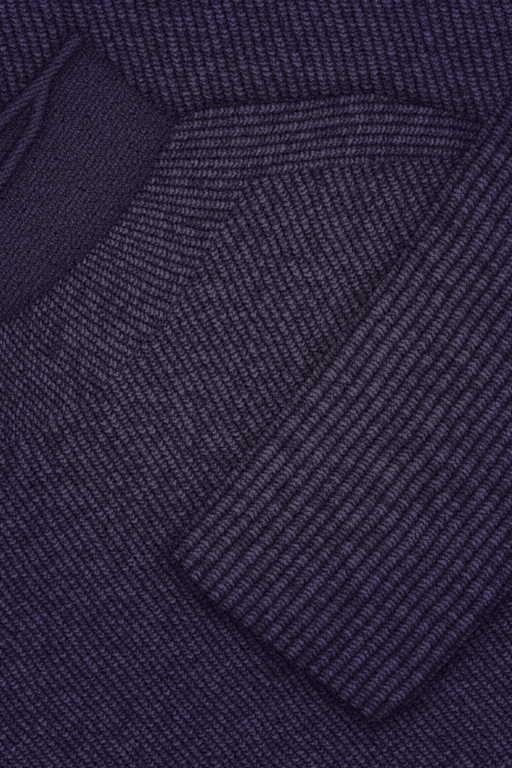
Give the GLSL for this texture, as a Shadertoy shader.

```glsl
// Folded ribbed knit garment: open neck, mitred collar, and a sleeve laid across the front.

const float TAU = 6.28318;
const float BACK_PITCH = 0.0140;
const float LINING_PITCH = 0.0085;
const float COLLAR_PITCH = 0.0135;
const float BODY_PITCH = 0.0118;
const float SLEEVE_PITCH = 0.0178;
const float STITCH = 0.0064;       // loop length along a rib
const float RIB_FLOOR = 0.26;      // brightness left in the grooves
const float UNEVEN = 0.55;         // brightness spread between single loops
const float GRAIN_CELLS = 290.0;
const float GRAIN_AMOUNT = 0.85;
const float CORD_RADIUS = 0.0095;
const vec3 GROOVE = vec3(0.040, 0.020, 0.070);
const vec3 GREY_YARN = vec3(0.305, 0.275, 0.36);
const vec3 VIOLET_YARN = vec3(0.27, 0.225, 0.365);

// Panel outlines: unit is the canvas height, y runs down from the top
const int N = 10;
const vec2 SLEEVE[N] = vec2[N](
    vec2(0.69, 0.085), vec2(0.612, 0.195), vec2(0.521, 0.341), vec2(0.391, 0.51), vec2(0.223, 0.715),
    vec2(0.267, 0.771), vec2(0.352, 0.836), vec2(0.488, 0.937), vec2(0.534, 0.911), vec2(0.72, 0.70));
const vec2 FRONT[N] = vec2[N](
    vec2(-0.03, 0.445), vec2(0.059, 0.388), vec2(0.143, 0.306), vec2(0.195, 0.234), vec2(0.232, 0.159),
    vec2(0.28, 0.139), vec2(0.482, 0.124), vec2(0.625, 0.159), vec2(0.75, 1.1), vec2(-0.03, 1.1));
const vec2 BODY[N] = vec2[N](
    vec2(0.75, 0.19), vec2(0.592, 0.202), vec2(0.39, 0.221), vec2(0.325, 0.234), vec2(0.27, 0.33),
    vec2(0.215, 0.417), vec2(0.117, 0.52), vec2(-0.03, 0.60), vec2(-0.03, 1.1), vec2(0.75, 1.1));
const vec2 LINING[N] = vec2[N](
    vec2(-0.03, 0.185), vec2(0.03, 0.13), vec2(0.065, 0.095), vec2(0.10, 0.05), vec2(0.125, 0.065),
    vec2(0.18, 0.12), vec2(0.235, 0.16), vec2(0.23, 0.30), vec2(0.10, 0.45), vec2(-0.03, 0.47));

vec2 hash2(vec2 c) {
    return fract(sin(vec2(dot(c, vec2(127.1, 311.7)), dot(c, vec2(269.5, 183.3)))) * 4375.85);
}

// Cellular noise: distance to the nearest scattered point
float cellular(vec2 p) {
    vec2 cell = floor(p), f = fract(p);
    float nearest = 2.0;
    for (int j = -1; j <= 1; j++)
        for (int i = -1; i <= 1; i++) {
            vec2 o = vec2(i, j);
            nearest = min(nearest, length(o + hash2(cell + o) - f));
        }
    return nearest;
}

float sdSegment(vec2 p, vec2 a, vec2 b) {
    vec2 pa = p - a, ba = b - a;
    return length(pa - ba * clamp(dot(pa, ba) / dot(ba, ba), 0.0, 1.0));
}

float sdPanel(vec2 p, vec2 v[N]) {
    float d = 10.0, side = 1.0;
    for (int i = 0, j = N - 1; i < N; j = i, i++) {
        d = min(d, sdSegment(p, v[i], v[j]));
        vec2 e = v[j] - v[i], w = p - v[i];
        bvec3 c = bvec3(p.y >= v[i].y, p.y < v[j].y, e.x * w.y > e.y * w.x);
        if (all(c) || all(not(c))) side = -side;
    }
    return side * d;
}

// Height of flat-topped ribs made of slanted, uneven yarn loops
float knit(float across, float along) {
    float rib = floor(across + 0.5), x = across - rib;
    float ridge = sqrt(0.5 + 0.5 * cos(TAU * x));
    float row = along / STITCH + 0.8 * abs(x) + 0.6 * hash2(vec2(rib, 3.0)).x;
    float loops = 0.5 - 0.5 * cos(TAU * row);
    float yarn = 1.0 + UNEVEN * (hash2(vec2(rib, floor(row))).y - 0.5);
    return mix(RIB_FLOOR, 1.0, ridge) * (0.45 + 0.5 * loops) * yarn;
}

float shade(float d, float reach) { return exp(-max(d, 0.0) / reach); }

void mainImage(out vec4 fragColor, in vec2 fragCoord) {
    vec2 p = vec2(fragCoord.x, iResolution.y - fragCoord.y) / iResolution.y;
    float aa = 0.8 / iResolution.y;
    float sleeve = sdPanel(p, SLEEVE) - 0.003;
    float front = sdPanel(p, FRONT) - 0.003;
    float body = sdPanel(p, BODY);
    float lining = sdPanel(p, LINING);

    // Gentle waviness of the yarn
    vec2 q = p + 0.0012 * vec2(sin(p.y * 41.0 + 3.0 * sin(p.x * 17.0)), sin(p.x * 37.0 + p.y * 23.0));
    q += 0.0005 * sin(p.yx * 310.0 + 2.0 * sin(p * 170.0));

    // Back panel and the inside of the neck
    float tone = knit((q.x - 0.27 * q.y) / BACK_PITCH, q.y) * (1.0 - 0.55 * shade(front, 0.012));
    float inside = mix(0.46, knit((q.x + 0.7 * q.y) / LINING_PITCH, q.y - q.x), 0.5);
    inside *= (1.0 - 0.4 * shade(front, 0.018)) * (1.0 - 0.3 * shade(-lining, 0.008));
    tone = mix(tone * (1.0 - 0.35 * shade(lining, 0.008)), inside, smoothstep(aa, -aa, lining));

    // Two cords meeting at the back of the neck
    vec2 knot = vec2(0.06, 0.10), bend = vec2(0.045, 0.165);
    float cord = min(sdSegment(p, vec2(0.10, 0.05), knot), sdSegment(p, knot, vec2(-0.01, 0.17)));
    cord = min(cord, min(sdSegment(p, knot, bend), sdSegment(p, bend, vec2(-0.01, 0.25))));
    float twist = 0.62 + 0.16 * sin(TAU * (p.y + 0.4 * p.x) / STITCH);
    float cordTone = twist * (1.0 - 0.7 * pow(min(cord / CORD_RADIUS, 1.0), 2.0));
    tone *= 1.0 - 0.55 * shade(cord - CORD_RADIUS, 0.007);
    tone = mix(tone, cordTone, smoothstep(aa, -aa, cord - CORD_RADIUS));

    // Front: collar ribs fan from the neck and meet the body ribs at a mitre
    float left = max(0.33 - q.x, 0.0), right = max(q.x - 0.46, 0.0);
    float collarBend = -0.1 * q.x - 2.0 * left * left * smoothstep(0.13, 0.36, q.y) + right * right;
    float collarKnit = knit((q.y - collarBend) / COLLAR_PITCH, q.x + 0.3 * q.y);
    float bodyAcross = 0.86 * q.x - 0.49 * q.y - 0.25 * (q.y - 0.5) * (q.y - 0.5);
    float bodyKnit = knit(bodyAcross / BODY_PITCH, 0.5 * q.x + 0.86 * q.y);
    float frontTone = mix(collarKnit, bodyKnit, smoothstep(0.004, -0.004, body));
    frontTone *= 1.0 - 0.2 * exp(-abs(body) / 0.004) * smoothstep(0.5, 0.3, p.y);
    frontTone *= 1.0 - 0.3 * shade(-front, 0.004);
    float shadowDistance = sdPanel(p - vec2(-0.004, 0.012), SLEEVE);
    frontTone *= (1.0 - 0.55 * shade(shadowDistance, 0.014)) * (1.0 - 0.3 * shade(sleeve, 0.006));
    tone = mix(tone, frontTone, smoothstep(aa, -aa, front));

    // Sleeve with ribs along its length and a rolled rim
    float run = dot(q, vec2(0.62, -0.785));
    float sleeveAcross = dot(q, vec2(0.785, 0.62)) + 0.14 * (run + 0.15) * (run + 0.15);
    float sleeveTone = knit(sleeveAcross / SLEEVE_PITCH, run);
    sleeveTone *= 1.0 - 0.35 * shade(-sleeve, 0.005);
    tone = mix(tone, sleeveTone, smoothstep(aa, -aa, sleeve));

    // Fibre grain, then lighter, greyer yarn in the middle and violet outwards
    float violet = smoothstep(0.12, 0.5, length(p - vec2(0.33, 0.43)));
    tone += (0.5 - cellular(p * GRAIN_CELLS)) * GRAIN_AMOUNT * (0.3 + tone);
    tone *= mix(1.1, 0.92, violet);
    vec3 yarn = mix(GREY_YARN, VIOLET_YARN, violet);
    fragColor = vec4(mix(GROOVE, yarn, clamp(tone, 0.0, 1.25)), 1.0);
}
```
